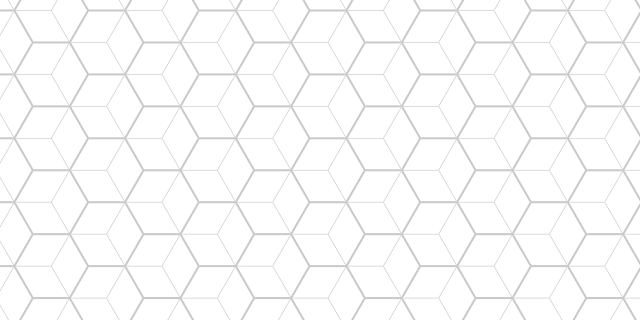
Write a WebGL 2 fragment shader that draws this pattern.

```glsl
#version 300 es
precision highp float;

uniform vec2 u_resolution;
out vec4 fragColor;

const float ROOT3 = 1.7320508;

// Offset from the centre of the nearest flat-topped hexagon of side 1
vec2 hexLocal(vec2 p) {
    vec2 period = vec2(3.0, ROOT3);
    vec2 a = mod(p + 0.5 * period, period) - 0.5 * period;
    vec2 b = mod(p, period) - 0.5 * period;
    return dot(a, a) < dot(b, b) ? a : b;
}

float segmentDistance(vec2 p, vec2 end) {
    return length(p - end * clamp(dot(p, end) / dot(end, end), 0.0, 1.0));
}

// Share of a pixel covered by a line of the given width
float lineCoverage(float dist, float width, float pixel) {
    float near = clamp((0.5 * width - dist) / pixel + 0.5, 0.0, 1.0);
    float far = clamp((-0.5 * width - dist) / pixel + 0.5, 0.0, 1.0);
    return near - far;
}

void main() {
    float side = 0.1153;
    vec2 p = (gl_FragCoord.xy / u_resolution.y - vec2(0.1602, 0.7675)) / side;
    float pixel = 1.0 / (u_resolution.y * side);

    // Fold top onto bottom, as each cell mirrors about its horizontal axis
    vec2 cell = hexLocal(p);
    cell.y = abs(cell.y);

    // Heavy hexagon outline
    float edge = 0.5 * ROOT3 - max(cell.y, dot(abs(cell), vec2(0.5 * ROOT3, 0.5)));
    float outline = lineCoverage(edge, 0.055, pixel);

    // Three fine spokes that turn the hexagon into a cube
    float spoke = min(segmentDistance(cell, vec2(-1.0, 0.0)),
                      segmentDistance(cell, vec2(0.5, 0.5 * ROOT3)));
    float fine = lineCoverage(spoke, 0.018, pixel);

    vec3 paper = vec3(1.0);
    vec3 ink = vec3(0.79);
    fragColor = vec4(mix(paper, ink, max(outline, fine)), 1.0);
}
```
